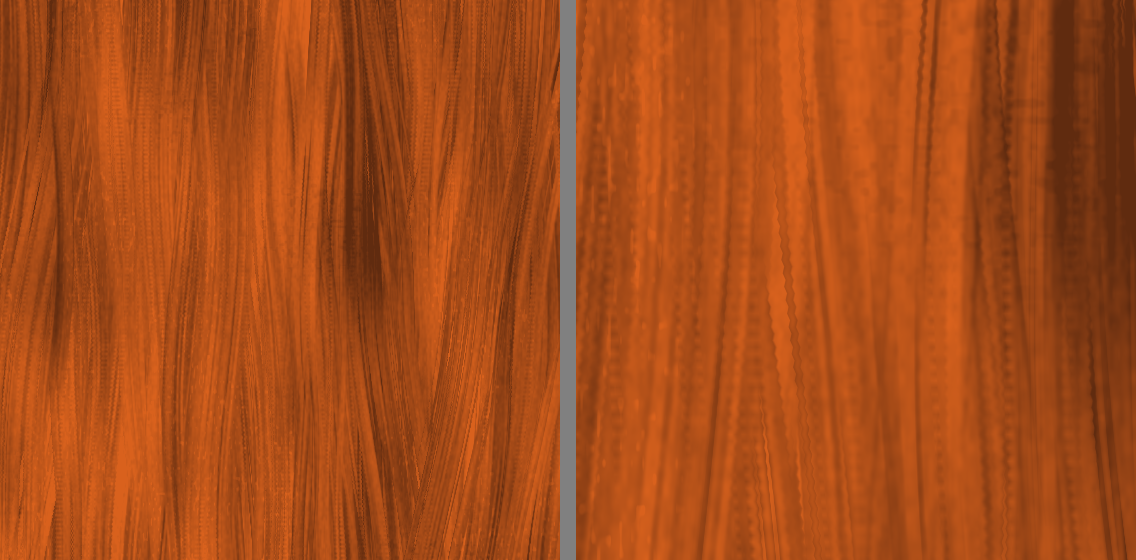
Left, the full canvas; right, a detail of the centre.
Reproduce this texture procedurally as a Shadertoy shader.

```glsl
// Warm orange-brown wood grain painted with long, overlapping dry-brush strokes.

const vec3 DARK_BROWN = vec3(0.375, 0.168, 0.060);
const vec3 BRIGHT_ORANGE = vec3(0.850, 0.382, 0.114);
const int STROKE_COUNT = 76;
const float MEAN_TONE = 0.56;
const float COLUMN_CONTRAST = 0.16;   // broad light and dark columns
const float STROKE_CONTRAST = 0.58;   // tone spread between strokes
const float BRISTLE_CONTRAST = 0.50;  // fine lines inside a stroke
const float PATCH_CONTRAST = 0.60;    // soft cloudy light
const float STITCH_CONTRAST = 0.16;   // dotted rows along some lines
const float GRAIN_CONTRAST = 0.13;
const float STAIN_DEPTH = 0.15;
const float FLECK_LIGHT = 0.18;
const float SERRATION = 0.0013;       // stitched wobble of the fine lines
const float SERRATION_RATE = 125.0;
const float EDGE = 0.0018;
const float TAU = 6.2831853;

float hash21(vec2 p) {
    vec3 q = fract(p.xyx * 0.1031);
    q += dot(q, q.yzx + 33.33);
    return fract((q.x + q.y) * q.z);
}

vec4 hash41(float n) {
    vec4 q = fract(n * vec4(0.1031, 0.1030, 0.0973, 0.1099));
    q += dot(q, q.wzxy + 33.33);
    return fract((q.xxyz + q.yzzw) * q.zywx);
}

float noise(vec2 p) {
    vec2 cell = floor(p), f = fract(p);
    f = f * f * (3.0 - 2.0 * f);
    float low = mix(hash21(cell), hash21(cell + vec2(1, 0)), f.x);
    float high = mix(hash21(cell + vec2(0, 1)), hash21(cell + vec2(1, 1)), f.x);
    return mix(low, high, f.y);
}

// Fine lines: "across" runs over the stroke, "along" follows it.
float bristles(float across, float along, float seed) {
    float coarse = noise(vec2(across * 95.0 + seed * 17.0, along * 1.1 + seed));
    float fine = noise(vec2(across * 250.0 + seed * 31.0, along * 3.0 + seed));
    return smoothstep(0.2, 0.8, 0.45 * coarse + 0.55 * fine);
}

// Sideways drift of a stroke per unit of height.
float leanAt(float x) {
    float d = (x - 0.66) / 0.10;
    float sides = smoothstep(0.70, 0.82, x) + 1.0 - smoothstep(0.03, 0.14, x);
    return 0.13 * sides - 0.10 * exp(-d * d);
}

float columnTone(float x) {
    return MEAN_TONE + COLUMN_CONTRAST * cos(TAU * (x - 0.22) / 0.28);
}

// Lays one stroke over the tone below it.
float paintStroke(float below, vec2 p, float id, float wobble) {
    vec4 shape = hash41(id + 3.0);
    vec4 paint = hash41(id + 211.0);
    vec2 center = vec2(fract(id * 0.618034 + 0.1 * shape.x), mix(-0.1, 1.1, shape.y));
    float halfWidth = mix(0.014, 0.065, shape.z * shape.z);
    float halfLength = mix(0.32, 0.70, shape.w);

    float along = p.y - center.y;
    float lean = leanAt(center.x) + 0.04 * (paint.x - 0.5);
    float bend = 0.016 * (sin(along * 6.0 + paint.y * TAU) - sin(paint.y * TAU));
    float across = p.x - center.x - lean * along - bend;
    float inside = halfWidth - abs(across);
    if (inside < -0.01 || abs(along) > halfLength) return below;

    float lines = bristles(across + wobble, p.y, id);
    float softness = mix(EDGE, 0.014, paint.z * paint.z);
    float sides = smoothstep(-0.5 * EDGE, softness, inside + 0.003 * (lines - 0.5));
    float ends = 1.0 - smoothstep(0.35, 1.0, abs(along) / halfLength + 0.2 * (lines - 0.5));
    float load = mix(-0.15, 0.28, paint.w);
    float coverage = sides * ends * smoothstep(load, load + 0.15, lines);

    float tone = columnTone(center.x) + STROKE_CONTRAST * (paint.y - 0.5);
    // Dark strokes show their bristles more than light ones
    float streaky = mix(1.15, 0.5, smoothstep(0.4, 0.85, tone));
    tone += BRISTLE_CONTRAST * streaky * (lines - 0.52);
    float rimSide = step(0.0, across * (shape.x - 0.5));
    tone -= 0.18 * rimSide * exp(-max(inside, 0.0) * 400.0);
    return mix(below, tone, coverage * 0.96);
}

void mainImage(out vec4 fragColor, in vec2 fragCoord) {
    vec2 p = fragCoord / iResolution.y;

    // Serrated wobble, present only on some lines
    float teeth = abs(fract(p.y * SERRATION_RATE) - 0.5) * 2.0 - 0.5;
    float stitched = smoothstep(0.4, 0.7, noise(p * vec2(60.0, 4.0)));
    float wobble = SERRATION * teeth * stitched;

    // Ground coat, then the strokes
    float ground = p.x + 0.02 * sin(p.y * 5.0 + p.x * 9.0);
    float tone = columnTone(p.x);
    tone += BRISTLE_CONTRAST * (bristles(ground + wobble, p.y, 5.0) - 0.5);
    for (int i = 0; i < STROKE_COUNT; i++) {
        tone = paintStroke(tone, p, float(i), wobble);
    }

    // Cloudy light and shade, stretched upright
    float clouds = 0.65 * noise(p * vec2(8.0, 3.2) + 7.3) + 0.35 * noise(p * vec2(21.0, 6.0) + 2.1);
    tone += PATCH_CONTRAST * (clouds - 0.5);

    // Dotted rows and fine grain
    float row = smoothstep(0.55, 0.8, noise(vec2(ground * 230.0, p.y * 2.5 + 9.0)));
    tone += STITCH_CONTRAST * teeth * row * stitched;
    tone += GRAIN_CONTRAST * (noise(p * vec2(290.0, 120.0) + 3.0) - 0.5);

    // Worn stains, pale flecks and light mottling
    float mottle = 0.4 * noise(p * 75.0 + 11.0) + 0.6 * noise(p * 190.0);
    float worn = smoothstep(0.5, 0.85, noise(p * vec2(7.0, 5.0) + 19.0));
    tone -= STAIN_DEPTH * worn * smoothstep(0.5, 0.85, mottle);
    float fleck = smoothstep(0.72, 0.95, noise(p * vec2(300.0, 110.0) + 4.0));
    tone += FLECK_LIGHT * fleck * smoothstep(0.4, 0.7, noise(p * vec2(14.0, 5.0) + 31.0));
    tone += 0.08 * (mottle - 0.5);

    fragColor = vec4(mix(DARK_BROWN, BRIGHT_ORANGE, clamp(tone, 0.0, 1.0)), 1.0);
}
```
